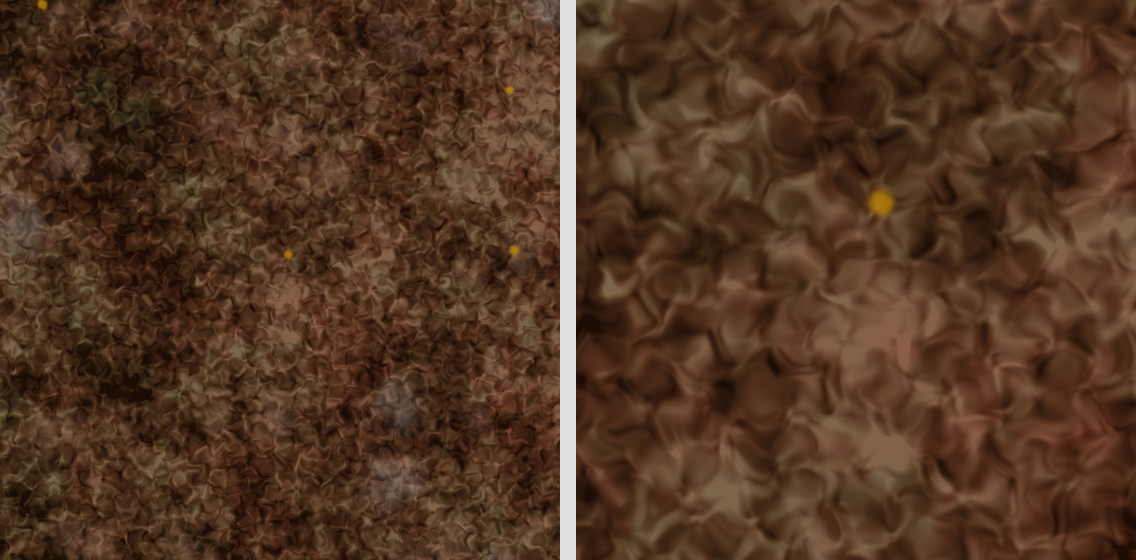
Left, the full canvas; right, a detail of the centre.
Write a three.js fragment shader that draws this texture.

```glsl
// Dry brown heath ground: tangled straw, soft pale tufts, mossy patches and a few yellow flecks.
varying vec2 vUv;

const vec3 DARK_SOIL = vec3(0.11, 0.045, 0.015);
const vec3 MID_BROWN = vec3(0.30, 0.18, 0.10);
const vec3 PALE_STRAW = vec3(0.50, 0.39, 0.29);
const vec3 PINK_TUFT = vec3(0.48, 0.345, 0.27);
const vec3 GREY_TUFT = vec3(0.46, 0.41, 0.39);
const vec3 MOSS_GREEN = vec3(0.20, 0.23, 0.12);
const vec3 YELLOW_FLECK = vec3(0.72, 0.52, 0.04);

vec2 hash2(vec2 p) {
  vec2 q = vec2(dot(p, vec2(127.1, 311.7)), dot(p, vec2(269.5, 183.3)));
  return fract(sin(q) * 43758.5);
}

vec2 direction(float turn) {
  float angle = 6.28318 * turn;
  return vec2(cos(angle), sin(angle));
}

float cornerSlope(vec2 cell, vec2 corner, vec2 f) {
  return dot(direction(hash2(cell + corner).x), f - corner);
}

// Gradient noise scaled to a spread of about one.
float noise(vec2 p) {
  vec2 cell = floor(p);
  vec2 f = p - cell;
  vec2 u = f * f * f * (f * (f * 6.0 - 15.0) + 10.0);
  float low = mix(cornerSlope(cell, vec2(0.0), f), cornerSlope(cell, vec2(1.0, 0.0), f), u.x);
  float high = mix(cornerSlope(cell, vec2(0.0, 1.0), f), cornerSlope(cell, vec2(1.0), f), u.x);
  return 4.5 * mix(low, high, u.y);
}

vec2 noise2(vec2 p) {
  return vec2(noise(p), noise(p + 37.4));
}

// Short bent fibres, light and dark, one for each grid cell.
float strands(vec2 p, float width, float seed) {
  vec2 base = floor(p);
  float sum = 0.0;
  for (int y = -1; y <= 1; y++) {
    for (int x = -1; x <= 1; x++) {
      vec2 cell = base + vec2(float(x), float(y));
      vec2 place = hash2(cell + seed);
      vec2 style = hash2(cell + seed + 19.7);
      vec2 along = direction(style.x);
      vec2 offset = p - cell - place;
      vec2 q = vec2(dot(offset, along), dot(offset, vec2(-along.y, along.x)));
      q.y += (place.x - 0.5) * 1.4 * q.x * q.x;
      q.x = max(abs(q.x) - 0.55, 0.0);
      sum += (style.y * 2.0 - 1.0) * exp(-dot(q, q) / (width * width));
    }
  }
  return sum;
}

// Scattered soft spots: x is the coverage, y a random value of the strongest spot.
vec2 spots(vec2 p, float chance, float radius, float hardness, float seed) {
  vec2 base = floor(p);
  vec2 best = vec2(0.0);
  for (int y = -1; y <= 1; y++) {
    for (int x = -1; x <= 1; x++) {
      vec2 cell = base + vec2(float(x), float(y));
      vec2 kind = hash2(cell + seed + 7.3);
      vec2 offset = p - cell - hash2(cell + seed);
      float size = radius * (0.7 + 0.6 * kind.y);
      float cover = exp(-pow(length(offset) / size, hardness)) * step(kind.x, chance);
      if (cover > best.x) best = vec2(cover, kind.y);
    }
  }
  return best;
}

vec3 soilColour(float tone) {
  vec3 shade = mix(MID_BROWN, DARK_SOIL, clamp(-tone / 2.1, 0.0, 1.0));
  return mix(shade, PALE_STRAW, clamp(tone / 2.1, 0.0, 1.0));
}

void main() {
  vec2 uv = vUv;
  vec2 ragged = uv + 0.007 * noise2(uv * 22.0) + 0.003 * noise2(uv * 60.0);
  vec2 curled = uv + 0.003 * noise2(uv * 45.0 + 5.1);

  // Brightness, from broad patches down to single fibres
  float broad = 0.42 * noise(uv * 4.0 + 2.6) + 0.5 * (uv.x - 0.5);
  float clumps = 0.42 * noise(ragged * 14.0 + 11.2);
  float grain = 0.42 * noise(curled * 40.0 + 3.7) + 0.34 * noise(curled * 82.0 + 8.9);
  float fibres = strands(curled * 42.0, 0.15, 1.0) + strands(curled * 58.0, 0.17, 43.0)
    + strands(curled * 76.0, 0.19, 91.0);
  float detail = grain + 0.85 * fibres;
  vec3 colour = soilColour(broad + clumps + detail - 0.1);

  // Warm and olive drift of the hue
  float warmth = 0.6 * noise(uv * 5.0 + 21.3) + 0.5 * noise(ragged * 26.0 + 31.8) + uv.x - 0.5;
  colour *= 1.0 + warmth * vec3(0.045, -0.035, -0.02);

  // Pale tufts and moss
  vec2 tuft = spots(ragged * 7.0, 0.55, 0.23, 2.4, 5.0);
  vec3 tuftColour = mix(PINK_TUFT, GREY_TUFT, smoothstep(0.6, 0.9, tuft.y));
  colour = mix(colour, tuftColour * (1.0 + 0.16 * detail), 0.6 * tuft.x);
  vec2 moss = spots(ragged * 5.0, 0.2, 0.2, 2.2, 61.0);
  colour = mix(colour, MOSS_GREEN * (1.0 + 0.4 * detail), 0.5 * moss.x);

  // Rare yellow flecks
  vec2 fleck = spots(uv + 0.002 * noise2(uv * 90.0) + uv * 5.0, 0.1, 0.05, 4.0, 83.0);
  colour = mix(colour, YELLOW_FLECK, 0.85 * fleck.x);

  gl_FragColor = vec4(clamp(colour, 0.0, 1.0), 1.0);
}
```
